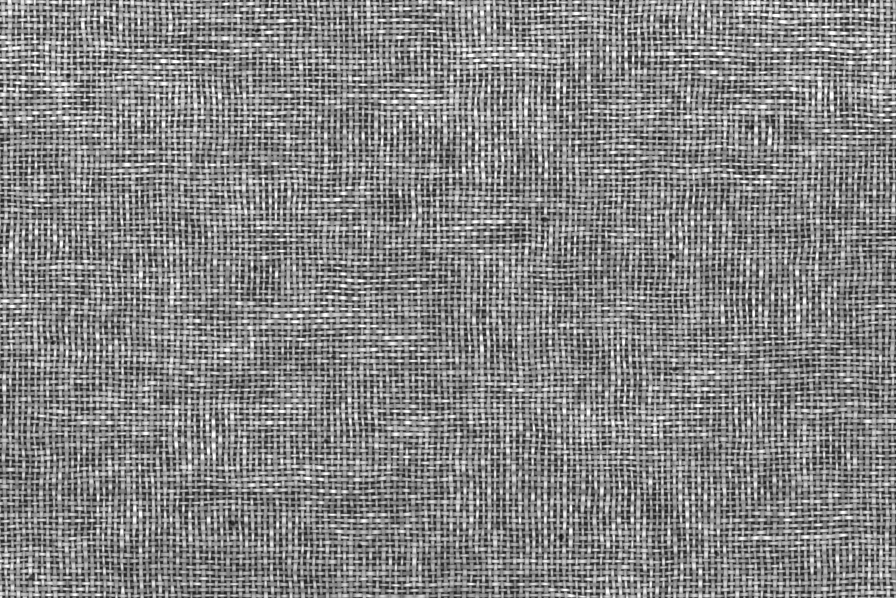
Give the GLSL for this texture, as a WebGL 2 fragment shader.

```glsl
#version 300 es
precision highp float;
// Grey plain-weave cloth: 144 upright and 104 level threads pass over and under
// each other. Noise bends the threads and varies their width and tone, then
// broad shading and a few dark slubs are laid over the weave.

uniform vec2 u_resolution;
out vec4 fragColor;

const float PI = 3.14159265;
const vec2 THREADS = vec2(144.0, 104.0);
const vec2 SLUB_CELLS = vec2(9.0, 6.0);
const float GAP_GREY = 0.15;
const float THREAD_GREY = 0.52;
const float CROWN_LIFT = 0.16;
const float WEAVE_MEAN = 0.445;
const float CLOTH_GREY = 0.50;
const float CONTRAST = 1.2;

float hash(vec2 p) {
  return fract(sin(dot(p, vec2(127.1, 311.7))) * 43758.545);
}

float noise(vec2 p) {
  vec2 cell = floor(p);
  vec2 f = fract(p);
  f = f * f * (3.0 - 2.0 * f);
  float low = mix(hash(cell), hash(cell + vec2(1.0, 0.0)), f.x);
  float high = mix(hash(cell + vec2(0.0, 1.0)), hash(cell + 1.0), f.x);
  return mix(low, high, f.y);
}

float fbm(vec2 p) {
  float sum = 0.0;
  float weight = 0.5;
  for (int i = 0; i < 4; i++) {
    sum += weight * noise(p);
    p = p * 2.03 + 17.3;
    weight *= 0.5;
  }
  return sum;
}

// Soft coverage of one yarn; across and along are counted in threads.
float yarn(float across, float along, float seed, float soft) {
  float id = floor(across);
  float width = 0.21 + 0.19 * noise(vec2(along * 0.3, id * 7.0 + seed));
  float shift = 0.16 * (noise(vec2(along * 0.45, id * 9.0 + seed)) - 0.5);
  float d = abs(fract(across) - 0.5 + shift);
  return 1.0 - smoothstep(width - soft, width + soft, d);
}

// Tone of one yarn: a fixed part, streaks and short fibre flecks.
float yarnTone(float across, float along, float seed, float streak) {
  float id = floor(across);
  float fixedTone = hash(vec2(id, seed)) - 0.5;
  float streakTone = noise(vec2(along * 0.14, id * 5.0 + seed)) - 0.5;
  float fleck = noise(vec2(along * 1.1, id * 3.0 + seed)) - 0.5;
  return 1.0 + streak * (0.3 * fixedTone + streakTone) + 0.45 * fleck;
}

// Grey of the weave at p, with p running from 0 to 1 over the canvas.
float weave(vec2 p, float soft) {
  vec2 t = p * THREADS;
  t.x += 0.8 * (noise(p * vec2(5.0, 4.0)) - 0.5) + 0.35 * (noise(t * 0.21) - 0.5);
  t.y += 0.7 * (noise(p * vec2(4.0, 5.0) + 31.0) - 0.5) + 0.4 * (noise(t * 0.19 + 9.0) - 0.5);

  vec2 wave = cos(PI * (t - 0.5));
  float over = wave.x * wave.y;
  float lead = 0.24 * (noise(t * vec2(0.09, 0.16) + 53.0) - 0.5);
  float warp = yarn(t.x, t.y, 11.0, soft) * yarnTone(t.x, t.y, 23.0, 0.16);
  float weft = yarn(t.y, t.x, 47.0, soft) * yarnTone(t.y, t.x, 61.0, 0.26);
  warp *= THREAD_GREY + CROWN_LIFT * over + lead;
  weft *= THREAD_GREY - CROWN_LIFT * over - lead;
  return max(GAP_GREY, max(warp, weft));
}

// Broad light and dark patches, drawn out along the level threads.
float shading(vec2 p) {
  float patches = fbm(p * vec2(4.0, 6.0) + 5.0) - 0.47;
  float bands = fbm(p * vec2(8.0, 40.0) + 71.0) - 0.47;
  return 1.0 + 0.17 * patches + 0.18 * bands + 0.09 * (p.y - 0.5);
}

// Sparse dark slubs, at most one in each grid cell.
float slubs(vec2 p, float aspect, float pixel) {
  vec2 grid = p * SLUB_CELLS;
  vec2 id = floor(grid);
  vec2 centre = 0.2 + 0.6 * vec2(hash(id + 3.0), hash(id + 8.0));
  vec2 offset = (fract(grid) - centre) / SLUB_CELLS * vec2(aspect, 1.0);
  offset.x += offset.y * (hash(id + 14.0) - 0.5);
  float radius = mix(0.003, 0.006, hash(id + 21.0));
  float spot = 1.0 - smoothstep(radius * 0.4, radius + pixel, length(offset));
  return spot * step(0.66, hash(id + 37.0));
}

void main() {
  float pixel = 1.0 / u_resolution.y;
  float soft = 0.14 + 0.2 * min(THREADS.y * pixel, 1.0);

  // Four samples per pixel smooth the yarn edges.
  float grey = 0.0;
  for (int i = 0; i < 4; i++) {
    vec2 shift = vec2(i % 2, i / 2) * 0.5 - 0.25;
    grey += 0.25 * weave((gl_FragCoord.xy + shift) / u_resolution, soft);
  }

  vec2 p = gl_FragCoord.xy / u_resolution;
  grey *= shading(p);
  grey = CLOTH_GREY + CONTRAST * (grey - WEAVE_MEAN);
  grey *= 1.0 - 0.65 * slubs(p, u_resolution.x / u_resolution.y, pixel);
  fragColor = vec4(vec3(clamp(grey, 0.0, 1.0)), 1.0);
}
```
